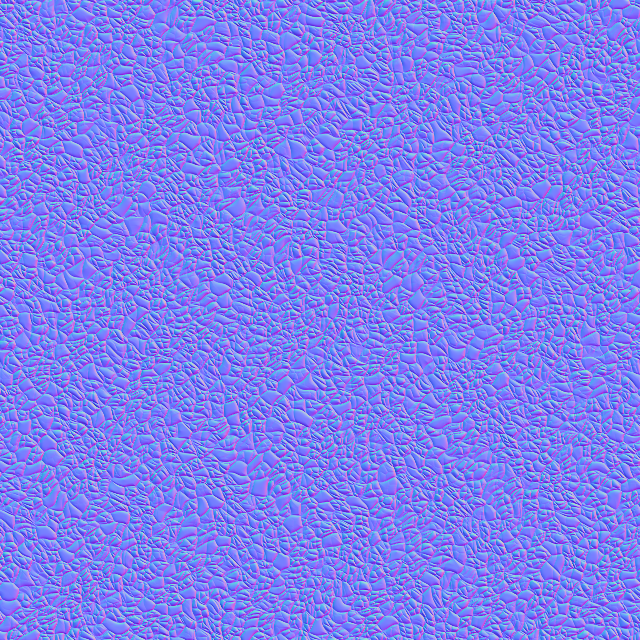
Reproduce this texture map procedurally as a three.js fragment shader.

```glsl
// Tangent-space normal map of pebbled leather. Two scales of cellular noise
// form domed grains split by sharp creases, long upright wrinkles cut through
// them, and the slope of that height field is encoded as a colour.

varying vec2 vUv;

const vec2 GRAIN_FREQ = vec2(46.0, 56.0);
const vec2 PEBBLE_FREQ = vec2(86.0, 106.0);
const vec2 WRINKLE_FREQ = vec2(26.0, 5.0);
const float GRAIN_HEIGHT = 0.0029;
const float WRINKLE_DEPTH = 0.0016;
const float LEAN = 0.8;
const float SLOPE_STEP = 0.0009;

vec3 hash3(vec2 cell) {
  vec3 q = fract(cell.xyx * vec3(0.1031, 0.1030, 0.0973));
  q += dot(q, q.yxz + 33.33);
  return fract((q.xxy + q.yzz) * q.zyx);
}

// Layered sines bend the plane so that grains vary in size and outline.
vec2 warp(vec2 p) {
  vec2 broad = sin(p.yx * vec2(31.0, 37.0) + 2.0 * sin(p * 17.0 + vec2(0.4, 2.1)));
  vec2 fine = sin(p.yx * vec2(143.0, 167.0) + 2.0 * sin(p * vec2(71.0, 59.0)));
  return p + 0.007 * broad + 0.0018 * fine;
}

// Returns border distance (F2 - F1), x offset from the centre, and cell hash.
vec3 cellular(vec2 p, float jitter) {
  vec2 base = floor(p);
  vec2 local = p - base;
  float nearest = 8.0;
  float second = 8.0;
  float offsetX = 0.0;
  float id = 0.0;
  for (int y = -1; y <= 1; y++) {
    for (int x = -1; x <= 1; x++) {
      vec2 cell = vec2(float(x), float(y));
      vec3 rnd = hash3(base + cell + 100.0);
      vec2 toPoint = cell + 0.5 + jitter * (rnd.xy - 0.5) - local;
      float dist = length(toPoint);
      if (dist < nearest) {
        second = nearest;
        nearest = dist;
        offsetX = -toPoint.x;
        id = rnd.z;
      } else {
        second = min(second, dist);
      }
    }
  }
  return vec3(second - nearest, offsetX, id);
}

// Domed profile with a sharp crease at the border.
float dome(float border, float steepness) {
  return 1.0 - exp(-border * steepness);
}

// Sparse upright wrinkles that fade in and out over the surface.
float wrinkles(vec2 p) {
  float border = cellular(p * WRINKLE_FREQ + 7.0, 0.95).x;
  float fade = 0.5 + 0.5 * sin(p.x * 47.0 + 3.0 * sin(p.y * 19.0 + p.x * 11.0));
  return exp(-border * 12.0) * fade;
}

float leatherHeight(vec2 uv) {
  vec2 p = warp(uv);
  vec3 grain = cellular(p * GRAIN_FREQ, 0.95);
  vec3 pebble = cellular(p * PEBBLE_FREQ + 31.0, 0.95);

  // Some grains stay whole and smooth, the others split into pebbles.
  float split = smoothstep(0.08, 0.5, grain.z);
  float pebbles = dome(pebble.x, 4.0) * (1.0 + LEAN * pebble.y) - 0.6;
  float grains = dome(grain.x, 5.0) * (1.0 + 0.7 * LEAN * grain.y + 0.95 * split * pebbles);
  return GRAIN_HEIGHT * grains - WRINKLE_DEPTH * wrinkles(p);
}

vec3 surfaceNormal(vec2 uv, float stepSize) {
  vec2 e = vec2(stepSize, 0.0);
  vec2 slope = vec2(
    leatherHeight(uv + e.xy) - leatherHeight(uv - e.xy),
    leatherHeight(uv + e.yx) - leatherHeight(uv - e.yx)) / (2.0 * stepSize);
  return normalize(vec3(-slope, 1.0));
}

void main() {
  vec3 normal = surfaceNormal(vUv, SLOPE_STEP);
  gl_FragColor = vec4(normal * 0.5 + 0.5, 1.0);
}
```
